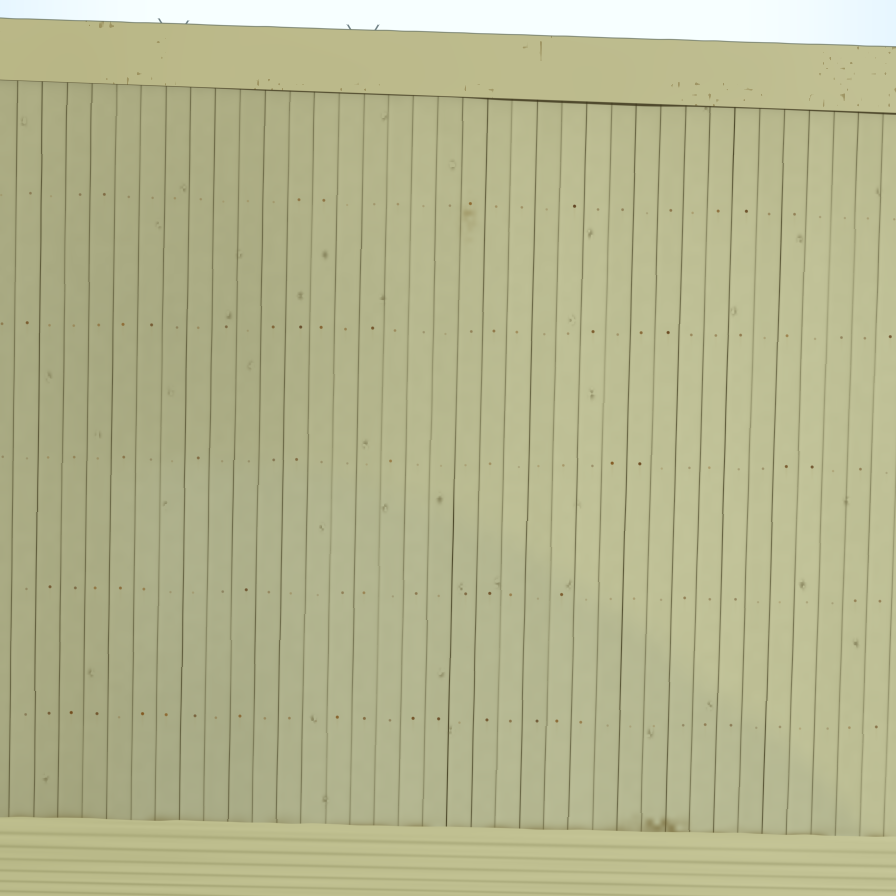
This texture is drawn by a WebGL 1 fragment shader. Its source:

```glsl
precision highp float;
// A weathered wall of 37 narrow painted boards under a sloping beam, above a moulded sill.
// Seams come from a slightly fanned board coordinate; hashes vary their darkness and place
// the nails and scuffs, and value noise adds the uneven paint and grime.

uniform vec2 u_resolution;

float hash(vec2 p) {
  vec3 q = fract(vec3(p.xyx) * 0.1031);
  q += dot(q, q.yzx + 33.33);
  return fract((q.x + q.y) * q.z);
}

float noise(vec2 p) {
  vec2 i = floor(p), f = fract(p);
  f = f * f * (3.0 - 2.0 * f);
  return mix(mix(hash(i), hash(i + vec2(1, 0)), f.x),
             mix(hash(i + vec2(0, 1)), hash(i + vec2(1, 1)), f.x), f.y);
}

// Soft-edged coverage of a shape with signed distance d
float cover(float d, float soft) {
  return 1.0 - smoothstep(-soft, soft, d);
}

// Smooth bump around a centre c with radii r
float blob(vec2 p, vec2 c, vec2 r) {
  vec2 d = (p - c) / r;
  return exp(-dot(d, d));
}

// Board coordinate: whole numbers fall on the seams, which fan out upwards
float boardAt(vec2 p) {
  float t = (p.y - 0.08) / 0.82;
  return (p.x - mix(0.0104, 0.0195, t)) / mix(0.02712, 0.02764, t);
}

// Inverse of boardAt for a given height
float boardX(float b, float y) {
  float t = (y - 0.08) / 0.82;
  return mix(0.0104, 0.0195, t) + b * mix(0.02712, 0.02764, t);
}

// Broad light and colour of the faded paint
vec3 paint(vec2 p) {
  vec3 c = mix(vec3(0.66, 0.665, 0.51), vec3(0.745, 0.75, 0.585), smoothstep(0.1, 0.7, p.x));
  c = mix(c, vec3(0.70, 0.695, 0.525), 0.5 * smoothstep(0.6, 0.95, p.y));
  float arch = 0.47 - 0.7 * (p.x - 0.2) * (p.x - 0.2) + 0.03 * noise(p * 9.0);
  float haze = smoothstep(0.03, -0.03, p.y - arch) * smoothstep(0.08, 0.2, p.x);
  c = mix(c, vec3(0.68, 0.695, 0.56), 0.5 * haze);
  c *= 1.0 - 0.03 * smoothstep(0.35, 0.0, p.y) * smoothstep(0.6, 0.0, p.x);
  return c + 0.018 * (noise(p * 5.0) - 0.5) + 0.010 * (noise(p * 90.0) - 0.5);
}

vec3 boards(vec2 p, float px, float top, float base) {
  float b = boardAt(p), id = floor(b), f = fract(b);
  vec3 c = paint(p) + 0.014 * (hash(vec2(id, 3.0)) - 0.5);
  c += 0.010 * (smoothstep(0.3, 0.0, f) - smoothstep(0.75, 1.0, f));

  // Seams with slight jogs and broken darkness
  float k = floor(b + 0.5), h = hash(vec2(k, 7.0));
  float jog = 0.0010 * (hash(vec2(k, floor(p.y * 5.0 + h))) - 0.5);
  float d = abs((b - k) * 0.0274 + jog + 0.0004 * (noise(vec2(k * 9.0, p.y * 22.0)) - 0.5));
  float dark = 0.30 + 0.45 * h * h + 0.4 * (noise(vec2(k * 5.0, p.y * 7.0)) - 0.5);
  dark += 0.4 * cover(abs(k - 18.0) - 0.5, 0.1) * smoothstep(0.47, 0.4, p.y);
  dark += 0.5 * cover(abs(k - 29.0) - 0.5, 0.1) * smoothstep(0.76, 0.85, p.y);
  c = mix(c, vec3(0.50, 0.49, 0.33), 0.2 * cover(d - 0.0014, 0.0014));
  c = mix(c, vec3(0.24, 0.22, 0.11), clamp(dark, 0.12, 0.95) * cover(d - 0.0005, px));

  // Five slanting rows of rusty nails, one to each board
  for (int i = 0; i < 5; i++) {
    float r = float(i);
    vec2 rnd = vec2(hash(vec2(id, r + 11.0)), hash(vec2(id, r + 29.0)));
    float y = 0.785 - 0.147 * r + 0.006 * step(3.5, r) - 0.016 * p.x;
    y -= 0.012 * p.x * step(r, 0.5) - 0.006 * (rnd.x - 0.5);
    vec2 q = p - vec2(boardX(id + 0.5 + 0.25 * (rnd.y - 0.5), y), y);
    float rust = 0.2 + 0.75 * rnd.x * rnd.x;
    vec3 iron = mix(vec3(0.54, 0.36, 0.12), vec3(0.32, 0.20, 0.08), rnd.y);
    c = mix(c, iron, rust * cover(length(q) - 0.0011 - 0.0006 * rnd.x, px));
    float run = cover(abs(q.x) - 0.001, 0.0015) * smoothstep(-0.02, 0.0, q.y) * step(q.y, 0.0);
    c = mix(c, vec3(0.60, 0.52, 0.30), 0.12 * rust * run);
  }

  // Scattered scuffs and knots
  vec2 cell = floor(p * 13.0);
  float pick = hash(cell + 51.0);
  vec2 at = (cell + 0.2 + 0.6 * vec2(hash(cell + 5.0), hash(cell + 17.0))) / 13.0;
  float scuff = blob(p, at, vec2(0.003, 0.001 + 0.004 * pick)) * step(0.76, pick);
  c = mix(c, vec3(0.46, 0.44, 0.29), 0.65 * scuff * smoothstep(0.2, 0.7, noise(p * 330.0)));
  float stain = blob(p, vec2(0.522, 0.755), vec2(0.008, 0.02));
  c = mix(c, vec3(0.52, 0.45, 0.23), 0.6 * stain * noise(p * 160.0));

  // Shadow below the beam and grime at the foot
  float gap = 0.0004 + 0.0026 * noise(vec2(p.x * 14.0, 2.0)) * smoothstep(0.1, 0.6, p.x);
  c *= 1.0 - 0.07 * exp((p.y - top) / 0.006);
  c = mix(c, vec3(0.22, 0.19, 0.09), 0.8 * cover(top - p.y - gap, px));
  float foot = 0.7 * exp((base - p.y) / 0.004) * noise(vec2(p.x * 45.0, p.y * 90.0));
  foot += blob(p, vec2(0.735, base + 0.006), vec2(0.03, 0.010)) * noise(p * 120.0);
  return mix(c, vec3(0.44, 0.38, 0.18), clamp(0.75 * foot, 0.0, 0.85));
}

vec3 beam(vec2 p, float top, float px) {
  vec3 c = mix(vec3(0.725, 0.715, 0.525), vec3(0.755, 0.75, 0.575), p.x) + 0.012 * (noise(p * 12.0) - 0.5);
  float speck = smoothstep(0.84, 0.96, noise(p * vec2(260, 170))) * step(0.62, noise(p * 17.0));
  c = mix(c, vec3(0.50, 0.43, 0.22), 0.5 * speck);
  return mix(c, vec3(0.32, 0.38, 0.36), 0.7 * cover(top - p.y - 0.0010, px));
}

// Mouldings: straight grooves that tighten towards the lower edge
vec3 sill(vec2 p, float depth) {
  vec3 c = mix(vec3(0.73, 0.73, 0.54), vec3(0.765, 0.765, 0.585), p.x);
  float groove = pow(0.5 + 0.5 * cos(depth * (330.0 + 1500.0 * depth)), 6.0);
  c -= 0.07 * groove * smoothstep(0.008, 0.022, depth);
  return c + 0.03 * (noise(vec2(p.x * 6.0, depth * 260.0)) - 0.5);
}

void main() {
  vec2 p = gl_FragCoord.xy / u_resolution;
  float px = 0.8 / min(u_resolution.x, u_resolution.y);
  float roof = 0.980 - 0.032 * p.x + 0.0005 * noise(vec2(p.x * 60.0, 1.0));
  float top = 0.911 - 0.037 * p.x;
  float base = 0.0885 - 0.0225 * p.x;
  float edge = base + 0.0016 * (noise(vec2(p.x * 40.0, 8.0)) - 0.5);

  // Little twigs lying on the roof line
  float twig = 1.0;
  for (int i = 0; i < 4; i++) {
    float n = float(i);
    vec2 q = p - vec2(0.18 + 0.028 * n + 0.155 * step(1.5, n), roof);
    float bend = q.x + (0.5 - mod(n, 2.0)) * 1.2 * q.y;
    twig = min(twig, max(abs(bend) - 0.001, q.y - 0.003 - 0.003 * hash(vec2(n, 4.0))));
  }

  vec3 c = boards(p, px, top, base);
  c = mix(c, sill(p, base - p.y), cover(p.y - edge, px));
  c = mix(c, beam(p, roof, px), cover(top - p.y, px));
  vec3 sky = mix(vec3(0.97, 1.0, 1.0), vec3(0.86, 0.94, 1.0), smoothstep(0.3, 0.65, abs(p.x - 0.5)));
  sky = mix(sky, vec3(0.30, 0.38, 0.40), 0.8 * cover(twig, px));
  c = mix(c, sky, cover(roof - p.y, px));
  gl_FragColor = vec4(c, 1.0);
}
```
